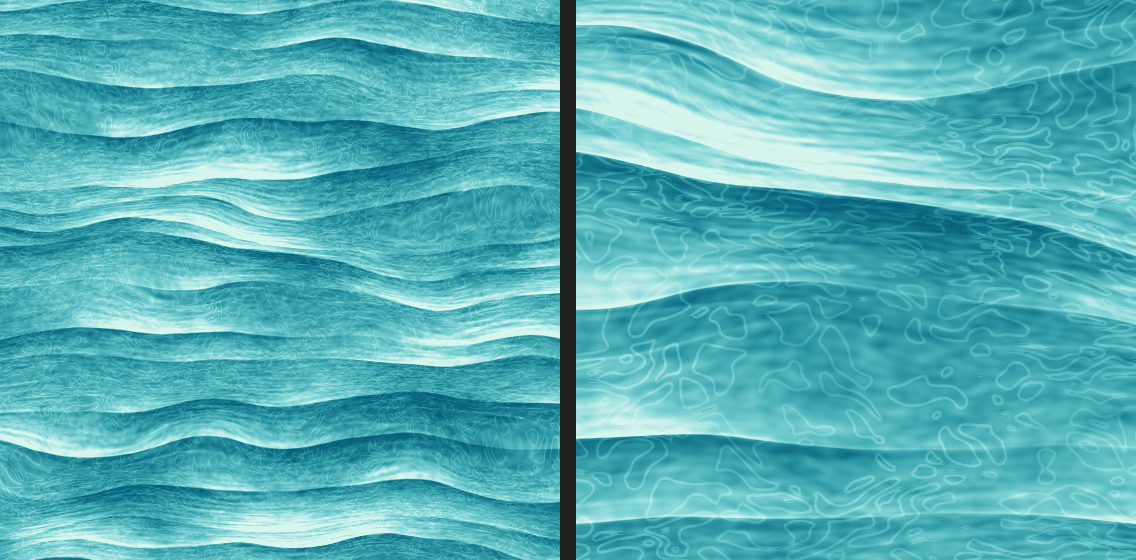
Left, the full canvas; right, a detail of the centre.
Write a WebGL 2 fragment shader that draws this texture.

```glsl
#version 300 es
precision highp float;
// Painted teal water: layered wave crests with pale foam, brushed streaks and fine curls.

uniform vec2 u_resolution;
out vec4 fragColor;

// Crests
const int CREST_COUNT = 20;
const float CREST_SPACING = 0.0625;
const float LOWEST_CREST = -0.1;
const float SWELL_HEIGHT = 0.085;
const float RIPPLE_HEIGHT = 0.025;
const float RIM_WIDTH = 0.0022;
const float RIM_LIGHT = 0.13;
const vec2 FOAM_LIGHT = vec2(0.04, 0.68);   // faint and strong stretches
const vec2 FOAM_DEPTH = vec2(0.012, 0.034);
const vec2 SHADOW_DARK = vec2(0.01, 0.36);
const float SHADOW_DEPTH = 0.032;

// Surface detail
const float BASE_TONE = 0.41;
const float PATCH_CONTRAST = 0.42;
const vec2 CURL_SCALE = vec2(42.0, 78.0);
const float CURL_LEVELS = 2.1;
const float CURL_WIDTH = 0.0008;
const float CURL_LIGHT = 0.17;
const vec2 MOTTLE_SCALE = vec2(32.0, 75.0);
const float MOTTLE_CONTRAST = 0.1;
const vec2 THREAD_SCALE = vec2(4.5, 42.0);
const float THREAD_LIGHT = 0.13;
const vec2 STREAK_SCALE = vec2(16.0, 165.0);
const vec2 GRAIN_SCALE = vec2(90.0, 230.0);

// Tones from deep water to white foam
const vec3 RAMP[8] = vec3[8](
    vec3(0.04, 0.39, 0.49), vec3(0.09, 0.48, 0.56),
    vec3(0.18, 0.59, 0.64), vec3(0.29, 0.69, 0.72),
    vec3(0.41, 0.77, 0.79), vec3(0.54, 0.85, 0.85),
    vec3(0.71, 0.91, 0.90), vec3(0.84, 0.96, 0.93));

// Integer hash giving two values in -1..1
vec2 hash2(vec2 cell) {
    uvec2 v = uvec2(ivec2(cell) + 4096);
    v = v * 1664525u + 1013904223u;
    v.x += v.y * 1664525u;
    v.y += v.x * 1664525u;
    v ^= v >> 16u;
    v.x += v.y * 1664525u;
    v.y += v.x * 1664525u;
    v ^= v >> 16u;
    return vec2(v & 65535u) / 32767.5 - 1.0;
}

// Gradient noise, roughly -0.8..0.8
float noise(vec2 p) {
    vec2 i = floor(p), f = p - i;
    vec2 u = f * f * f * (f * (f * 6.0 - 15.0) + 10.0);
    vec2 e = vec2(1.0, 0.0);
    float low = mix(dot(hash2(i), f), dot(hash2(i + e.xy), f - e.xy), u.x);
    float high = mix(dot(hash2(i + e.yx), f - e.yx), dot(hash2(i + e.xx), f - e.xx), u.x);
    return 1.4 * mix(low, high, u.y);
}

// Vertical displacement shared by crests and streaks
float swell(float x, float level) {
    return SWELL_HEIGHT * noise(vec2(x * 2.3, level * 5.0 + 3.0))
         + RIPPLE_HEIGHT * noise(vec2(x * 5.2 + 7.3, level * 9.0));
}

// Thin curly contour lines of a warped noise field
float curls(vec2 p, float pixel) {
    p *= CURL_SCALE;
    p += 0.8 * vec2(noise(p * 0.7 + 11.5), noise(p * 0.7 + 47.2));
    float field = noise(p) * CURL_LEVELS;
    float slope = length(vec2(dFdx(field), dFdy(field))) / pixel;
    float dist = abs(fract(field) - 0.5) / max(slope, 20.0);
    return 1.0 - smoothstep(CURL_WIDTH - 0.5 * pixel, CURL_WIDTH + 0.7 * pixel, dist);
}

// Long pale filaments that follow the swell and fade in and out
float threads(vec2 flow) {
    float ridge = 1.0 - smoothstep(0.0, 0.09, abs(noise(flow * THREAD_SCALE + 63.0)));
    return ridge * smoothstep(-0.1, 0.3, noise(flow * vec2(5.0, 14.0) + 27.0));
}

vec3 waterColour(float tone) {
    float t = clamp(tone, 0.0, 0.999) * 7.0;
    int i = int(t);
    return mix(RAMP[i], RAMP[i + 1], fract(t));
}

void main() {
    float pixel = 1.0 / u_resolution.y;
    vec2 uv = gl_FragCoord.xy * pixel;
    vec2 flow = vec2(uv.x, uv.y - swell(uv.x, uv.y));

    float streak = noise(flow * STREAK_SCALE);
    float grain = noise(flow * GRAIN_SCALE + 19.0);
    float curl = curls(flow, pixel) * (0.8 + 0.6 * noise(flow * vec2(9.0, 16.0)));

    // Foam above each crest line, shadow below it
    float foam = 0.0, shadow = 0.0, rim = 0.0;
    for (int i = 0; i < CREST_COUNT; i++) {
        float id = float(i);
        float jitter = 0.3 * hash2(vec2(id, 83.0)).x;
        float level = LOWEST_CREST + (id + jitter) * CREST_SPACING;
        float d = uv.y - level - swell(uv.x, level) + 0.0015 * streak;
        float bright = smoothstep(-0.28, 0.45, noise(vec2(uv.x * 3.2, id * 7.37 + 0.5)));
        float deep = smoothstep(-0.35, 0.35, noise(vec2(uv.x * 2.4 + 31.0, id * 5.71 + 0.5)));
        float above = smoothstep(-pixel, pixel, d);
        float reach = mix(FOAM_DEPTH.x, FOAM_DEPTH.y, bright) * (1.0 + 0.5 * streak);
        foam += above * mix(FOAM_LIGHT.x, FOAM_LIGHT.y, bright) * exp(-max(d, 0.0) / reach);
        shadow += (1.0 - above) * mix(SHADOW_DARK.x, SHADOW_DARK.y, deep) * exp(min(d, 0.0) / SHADOW_DEPTH);
        rim = max(rim, (0.4 + 0.6 * bright) * (1.0 - smoothstep(0.3 * RIM_WIDTH, RIM_WIDTH, abs(d))));
    }
    foam = min(foam, 0.7);
    shadow = min(shadow, 0.36);

    // Combine tones; brushwork dominates on foam, curls on open water
    float foamy = smoothstep(0.1, 0.45, foam);
    float tone = BASE_TONE + PATCH_CONTRAST * noise(flow * vec2(2.6, 6.5) + 5.0);
    tone += foam - shadow + RIM_LIGHT * rim + THREAD_LIGHT * threads(flow);
    tone += CURL_LIGHT * curl * (1.0 - 0.7 * foamy);
    tone += MOTTLE_CONTRAST * noise(flow * MOTTLE_SCALE + 41.0);
    tone += streak * mix(0.13, 0.22, foamy) + 0.13 * grain;
    fragColor = vec4(waterColour(tone), 1.0);
}
```
